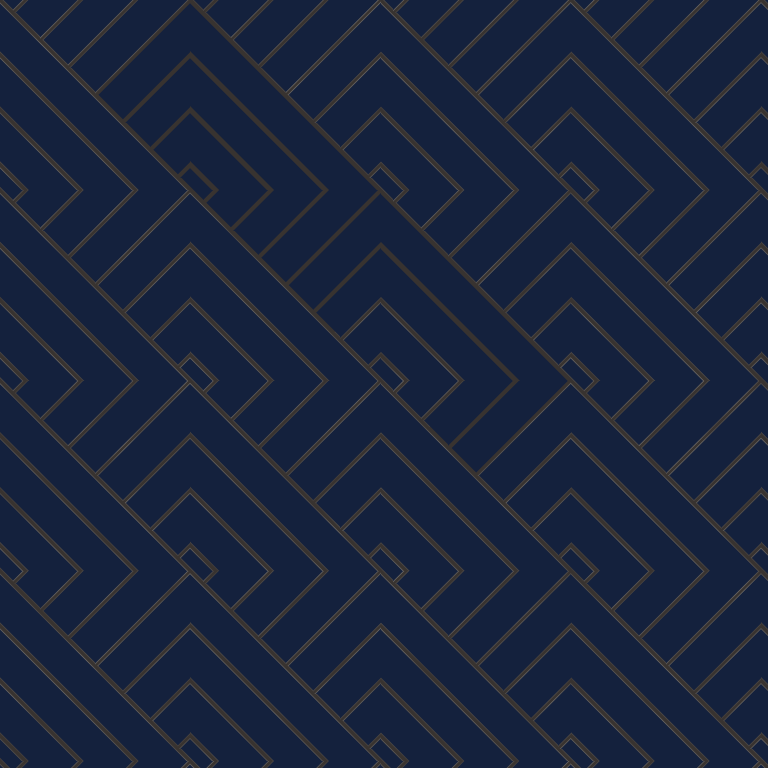
This pattern is drawn by a WebGL 2 fragment shader. Its source:

```glsl
#version 300 es
precision highp float;

uniform vec2 u_resolution;
out vec4 fragColor;

const vec3 NAVY = vec3(0.08, 0.13, 0.24);
const vec3 BRONZE = vec3(0.22, 0.20, 0.19);
const vec3 RIM = vec3(0.41, 0.40, 0.39);
const float REPEATS = 4.035;

float hash(vec2 p) {
    p = fract(p * vec2(0.1031, 0.1130));
    p += dot(p, p.yx + 33.33);
    return fract((p.x + p.y) * p.x * 17.0);
}

float valueNoise(vec2 p) {
    vec2 i = floor(p), f = fract(p);
    f = f * f * (3.0 - 2.0 * f);
    return mix(mix(hash(i), hash(i + vec2(1, 0)), f.x),
               mix(hash(i + vec2(0, 1)), hash(i + vec2(1, 1)), f.x), f.y);
}

void main() {
    vec2 uv = gl_FragCoord.xy / u_resolution;
    float pixel = 0.6 / min(u_resolution.x, u_resolution.y);

    // Diagonal axes, measured from the top left corner
    vec2 grid = vec2(uv.x, 1.0 - uv.y) * REPEATS;
    float across = grid.x - grid.y;
    float along = grid.x + grid.y;

    // Diagonal bands, each shifted half a cell against the next
    float band = floor(across);
    float height = across - band;
    float side = abs(mod(along - band + 1.0, 2.0) - 1.0);

    // Nested half squares standing on the band's lower diagonal
    float size = max(side, height);
    float ring = clamp(round((size - 0.134) / 0.2887), 0.0, 3.0);
    float offset = size - (0.134 + 0.2887 * ring);
    bool onBase = height < abs(offset);
    float dist = (onBase ? height : abs(offset)) / (REPEATS * sqrt(2.0));

    // Falling strokes are slightly heavier than rising ones
    float halfWidth = (onBase || height > side) ? 0.0033 : 0.0027;
    float line = 1.0 - smoothstep(-pixel, pixel, dist - halfWidth);
    float core = 1.0 - smoothstep(-pixel, pixel, dist - halfWidth + 0.0011);

    // Worn pale rim, stronger inside; two cells of one band stay dark
    float wear = mix(0.4, 1.0, valueNoise(grid * 9.0 + 20.0));
    float inner = (!onBase && offset < 0.0) ? 1.0 : 0.45;
    bool darkCell = band == 0.0 && along > 1.0 && along < 5.0
                    && !(along > 3.0 && size < 0.5);
    float rim = darkCell ? 0.0 : wear * inner;

    vec3 stroke = mix(mix(BRONZE, RIM, rim), BRONZE, core);
    fragColor = vec4(mix(NAVY, stroke, line), 1.0);
}
```
